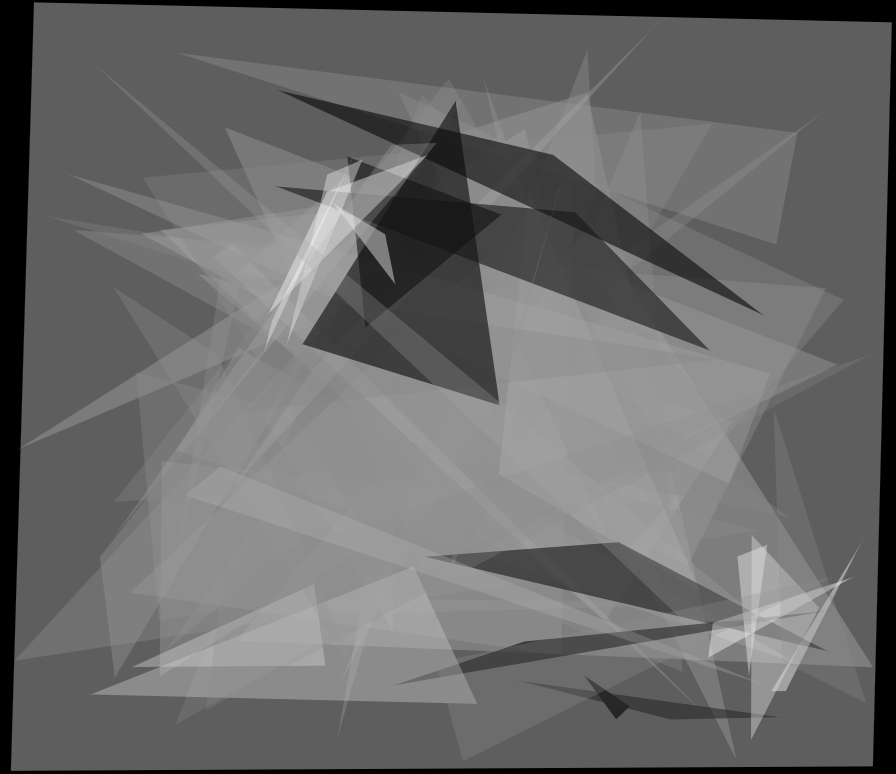
Reproduce this background procedurally as a WebGL 2 fragment shader.

```glsl
#version 300 es
precision highp float;

uniform vec2 u_resolution;
out vec4 fragColor;

#define SHEET_TONE 0.37
#define VEIL_TONE 0.62
#define VEIL_OPACITY 0.33
#define VEIL_COUNT 34
#define SHADOW_TONE 0.06
#define SHADOW_OPACITY 0.6
#define SHADOW_COUNT 4
#define GLOW_TONE 0.98
#define GLOW_OPACITY 0.42
#define GLOW_COUNT 4
#define TONE_SPREAD 0.24

const float TURN = 6.28319;

float hash(vec2 key) {
    vec3 v = fract(key.xyx * 0.1031);
    v += dot(v, v.yzx + 33.33);
    return fract((v.x + v.y) * v.z);
}

float cross2(vec2 a, vec2 b) {
    return a.x * b.y - a.y * b.x;
}

// Signed distance from p to the line a-b, positive on its left
float sideOf(vec2 p, vec2 a, vec2 b) {
    vec2 along = b - a;
    return cross2(along, p - a) / max(length(along), 1e-4);
}

float coverage(float inside) {
    return clamp(inside * u_resolution.y + 0.5, 0.0, 1.0);
}

float triangle(vec2 p, vec2 a, vec2 b, vec2 c) {
    float winding = sign(cross2(b - a, c - a));
    vec3 sides = vec3(sideOf(p, a, b), sideOf(p, b, c), sideOf(p, c, a)) * winding;
    return coverage(min(sides.x, min(sides.y, sides.z)));
}

// Random corner inside the square -1..1, one third of a turn per index
vec2 corner(float index, float start, vec2 key) {
    float jitter = 1.1 * (hash(key + index * 7.3) - 0.5);
    float angle = TURN * (start + (index + jitter) / 3.0);
    vec2 dir = vec2(cos(angle), sin(angle));
    dir /= max(abs(dir.x), abs(dir.y));
    return dir * mix(0.45, 1.0, hash(key + index * 3.7 + 19.0));
}

// Blends translucent triangles over shade, within reach of focus
float scatter(float shade, vec2 p, int count, float seed, vec2 focus, vec2 reach,
              float minWidth, float maxWidth, float tone, float opacity) {
    vec2 aspect = vec2(u_resolution.x / u_resolution.y, 1.0);
    for (int i = 0; i < count; i++) {
        vec2 key = vec2(float(i) * 5.17 + 1.0, seed * 13.7);
        float start = hash(key + 41.0);
        vec2 a = corner(0.0, start, key);
        vec2 b = corner(1.0, start, key);
        vec2 c = corner(2.0, start, key);
        c = mix(a, c, mix(minWidth, maxWidth, hash(key + 57.0)));
        float mask = triangle(p, (focus + reach * a) * aspect,
                              (focus + reach * b) * aspect,
                              (focus + reach * c) * aspect);
        float ownTone = clamp(tone + TONE_SPREAD * (hash(key + 73.0) - 0.5), 0.0, 1.0);
        shade = mix(shade, ownTone, mask * opacity);
    }
    return shade;
}

void main() {
    vec2 p = gl_FragCoord.xy / u_resolution.y;
    vec2 uv = gl_FragCoord.xy / u_resolution;

    // Tilted grey sheet on black
    vec2 low = uv - vec2(0.012 + 0.026 * uv.y, 0.004 + 0.006 * uv.x);
    vec2 high = vec2(0.974 + 0.022 * uv.y, 0.998 - 0.027 * uv.x) - uv;
    float shade = SHEET_TONE * coverage(min(min(low.x, low.y), min(high.x, high.y)));

    // Broad and narrow grey veils
    shade = scatter(shade, p, VEIL_COUNT, 1.0, vec2(0.5), vec2(0.485),
                    0.08, 1.0, VEIL_TONE, VEIL_OPACITY);

    // Dark shards above and below
    shade = scatter(shade, p, SHADOW_COUNT, 2.0, vec2(0.6, 0.72), vec2(0.31, 0.26),
                    0.3, 0.9, SHADOW_TONE, SHADOW_OPACITY);
    shade = scatter(shade, p, SHADOW_COUNT, 3.0, vec2(0.67, 0.16), vec2(0.29, 0.15),
                    0.3, 0.9, SHADOW_TONE, SHADOW_OPACITY);

    // Bright shards
    shade = scatter(shade, p, GLOW_COUNT, 4.0, vec2(0.38, 0.67), vec2(0.13, 0.14),
                    0.3, 1.0, GLOW_TONE, GLOW_OPACITY);
    shade = scatter(shade, p, GLOW_COUNT, 5.0, vec2(0.86, 0.18), vec2(0.1, 0.16),
                    0.3, 1.0, GLOW_TONE, GLOW_OPACITY);
    shade = scatter(shade, p, 2, 6.0, vec2(0.3, 0.17), vec2(0.24, 0.1),
                    0.5, 1.0, 0.8, GLOW_OPACITY);

    // Thin slivers on top
    shade = scatter(shade, p, 9, 7.0, vec2(0.5), vec2(0.485),
                    0.04, 0.25, VEIL_TONE, VEIL_OPACITY * 0.8);

    fragColor = vec4(vec3(shade), 1.0);
}
```
